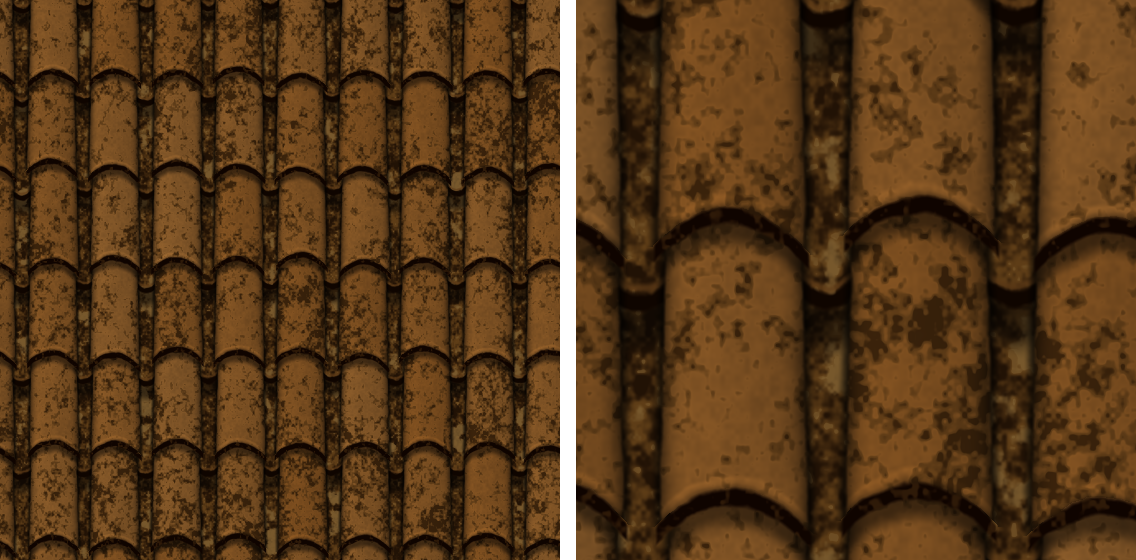
Left: the whole. Right: its middle third, enlarged.
Write a three.js fragment shader that draws this texture.

```glsl
varying vec2 vUv;

const vec2 GRID = vec2(9.0, 6.0);

float hash(vec2 p) {
  vec3 q = fract(p.xyx * 0.1031);
  q += dot(q, q.yzx + 33.33);
  return fract((q.x + q.y) * q.z);
}

// Value noise that wraps over the canvas for whole frequencies
float noise(vec2 freq) {
  vec2 p = vUv * freq;
  vec2 i = floor(p) + 0.5;
  vec2 f = fract(p);
  f = f * f * (3.0 - 2.0 * f);
  vec2 a = mod(i, freq);
  vec2 b = mod(i + 1.0, freq);
  return mix(mix(hash(a), hash(vec2(b.x, a.y)), f.x),
             mix(hash(vec2(a.x, b.y)), hash(b), f.x), f.y);
}

float fbm(vec2 freq) {
  float sum = 0.0;
  float amp = 0.533;
  for (int i = 0; i < 4; i++) {
    sum += amp * noise(freq);
    freq *= 2.0;
    amp *= 0.5;
  }
  return sum;
}

float tileHash(vec2 id, float seed) {
  return hash(floor(mod(id + 0.5, GRID)) + seed);
}

float band(float lo, float hi, float soft, float x) {
  return smoothstep(lo - soft, lo + soft, x) * (1.0 - smoothstep(hi - soft, hi + soft, x));
}

// Sideways position on a tile: -1 at its left edge, 1 at its right
float across(float x, vec2 id, float halfWidth) {
  return (x - 0.5 - 0.045 * (tileHash(id, 17.3) - 0.5)) / halfWidth;
}

void main() {
  float grain = 0.55 * noise(vec2(170.0, 150.0)) + 0.45 * noise(vec2(340.0, 310.0));
  float patches = fbm(vec2(22.0, 18.0));
  float blotches = fbm(vec2(70.0, 64.0));
  float wobble = blotches - 0.5;

  // Nearest overlap in this column, bent into an arch
  vec2 cell = vUv * GRID - vec2(0.35, 0.26);
  float column = floor(cell.x);
  float x = cell.x - column;
  vec2 lipId = vec2(column, floor(cell.y + 0.5));
  float lipS = across(x, lipId, 0.405);
  float arch = 0.14 * min(lipS * lipS, 1.1) + 0.012 * lipS;
  float jitter = 0.09 * (tileHash(lipId, 5.7) - 0.5);
  float d = cell.y - lipId.y - jitter + arch + 0.03 * wobble;

  // Tile that covers this point, slightly tapered towards its top
  vec2 id = lipId - vec2(0.0, 1.0 - step(0.0, d));
  float along = cell.y - id.y;
  float s = across(x, id, mix(0.4, 0.365, clamp(along, 0.0, 1.0))) + 0.05 * wobble;
  float cover = 1.0 - smoothstep(0.95, 1.02, abs(s));

  // Gutter: mortar, grit and pale flakes
  float gutterX = fract(cell.x + 0.5) - 0.5;
  vec2 gutterId = vec2(floor(cell.x + 0.5), 0.0);
  float grit = 0.5 * grain + 0.5 * blotches;
  vec3 gutter = mix(vec3(0.13, 0.07, 0.02), vec3(0.37, 0.24, 0.09), smoothstep(0.3, 0.68, grit));
  float flakes = smoothstep(0.56, 0.66, 0.55 * blotches + 0.45 * patches)
               + smoothstep(0.72, 0.82, grain) * 0.6;
  gutter = mix(gutter, vec3(0.5, 0.38, 0.2), 0.75 * min(flakes, 1.0));

  // Sagging edge of the pan tile below
  float panY = cell.y + 0.28 + 0.06 * (tileHash(gutterId, 9.1) - 0.5);
  float pan = fract(panY + 0.5) - 0.5 - 2.2 * gutterX * gutterX + 0.04 + 0.04 * wobble;
  gutter *= 1.0 - 0.5 * band(-0.2, -0.04, 0.05, pan);
  gutter = mix(gutter, vec3(0.37, 0.23, 0.09), 0.7 * band(0.0, 0.025, 0.012, pan));
  gutter = mix(gutter, vec3(0.06, 0.02, 0.0), band(-0.065, -0.005, 0.012, pan));
  gutter *= mix(0.3, 1.0, smoothstep(0.0, 0.16, abs(s) - 0.98));

  // Fired clay with lichen speckles
  float tone = tileHash(id, 29.4);
  vec3 clay = mix(vec3(0.45, 0.28, 0.11), vec3(0.48, 0.32, 0.15), tone);
  clay *= 0.84 + 0.2 * grain + 0.16 * patches;
  float growth = 0.4 * grain + 0.3 * blotches + 0.3 * patches
               + 0.07 * (tileHash(id, 41.2) - 0.5) + 0.03 * s * s;
  clay = mix(clay, vec3(0.3, 0.19, 0.07), 0.75 * smoothstep(0.48, 0.58, growth));
  clay = mix(clay, vec3(0.16, 0.09, 0.025), 0.75 * smoothstep(0.58, 0.66, growth));

  // Round shading and the shadow below each overlap
  float bulge = sqrt(max(0.0, 1.0 - s * s));
  clay *= mix(0.42, 1.04, smoothstep(0.05, 0.8, bulge)) * (1.0 - 0.1 * s);
  clay *= 1.0 - 0.5 * band(-0.13, 0.0, 0.04, d);
  clay *= 1.0 + 0.14 * band(0.01, 0.045, 0.012, d);

  vec3 color = mix(gutter, clay, cover);

  // Dark thickness of the overlapping edge
  float lip = band(-0.062, -0.004, 0.01, d) * (1.0 - smoothstep(0.99, 1.05, abs(lipS)));
  vec3 lipColor = mix(vec3(0.06, 0.015, 0.0), vec3(0.18, 0.1, 0.03), smoothstep(0.55, 0.8, grain));
  color = mix(color, lipColor, lip);

  gl_FragColor = vec4(color, 1.0);
}
```
